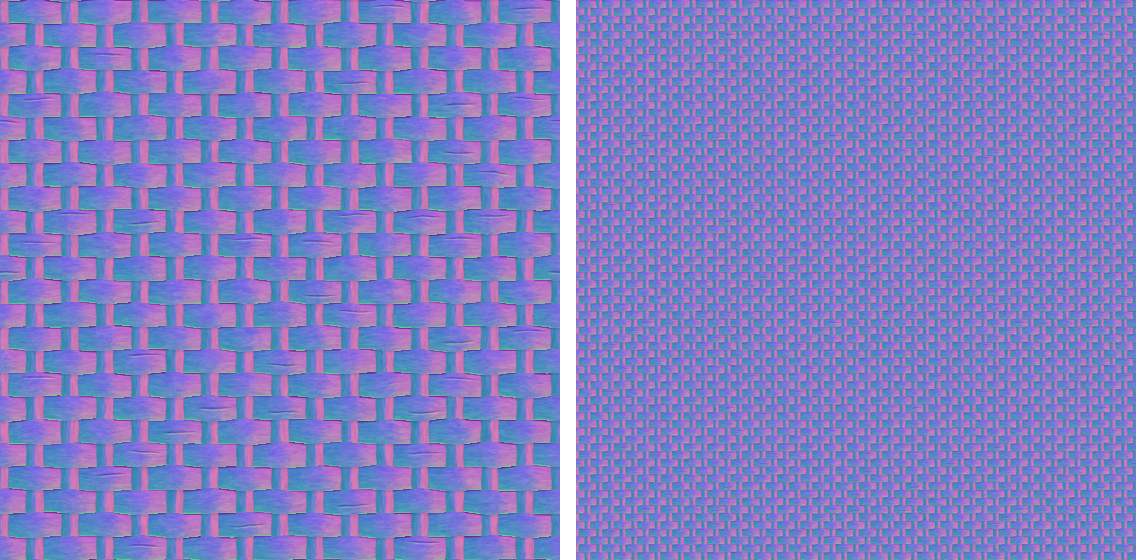
Left: one tile. Right: repeated 3 by 3.
Give the GLSL for this texture map, as a Shadertoy shader.

```glsl
// Normal-map colours of a woven wicker sheet: 24 staggered rows of wide
// horizontal bands, 8 per row, with narrow upright stakes showing between them.
// Fibre grain is local to each piece, and piece ids wrap so the sheet tiles.

const float PI = 3.14159265;
const float COLUMNS = 8.0;
const float ROWS = 24.0;

float hash(vec2 p) {
    vec3 q = fract(p.xyx * vec3(0.1031, 0.1030, 0.0973));
    q += dot(q, q.yzx + 33.33);
    return fract((q.x + q.y) * q.z);
}

float noise(vec2 p) {
    vec2 i = floor(p), f = fract(p);
    f = f * f * (3.0 - 2.0 * f);
    return mix(mix(hash(i), hash(i + vec2(1, 0)), f.x),
               mix(hash(i + vec2(0, 1)), hash(i + vec2(1, 1)), f.x), f.y);
}

// Fibres running along x, in the range -1 to 1
float fibre(vec2 p) {
    p.y += 0.8 * noise(p * vec2(0.6, 0.15));
    return noise(p) + 0.6 * noise(p * vec2(2.3, 1.9) + 17.0)
         + 0.4 * noise(p * vec2(6.0, 1.3) + 41.0) - 1.0;
}

vec3 bandColor(vec2 q, vec2 id) {
    float seed = hash(id + 3.0), tilt = hash(id + 29.0) - 0.5;
    vec2 offset = 90.0 * vec2(seed, hash(id + 11.0));
    vec2 g = vec2(q.x * 5.0, q.y * 13.0 + tilt * q.x * 5.0) + offset;
    float streak = fibre(g);
    float fine = fibre(g * vec2(2.5, 1.1) + 50.0);

    // Arched band: the slope turns from left to right across its length
    float t = q.x + 0.14 * (seed - 0.5) + 0.09 * fine
            + 0.16 * (noise(q * vec2(3.0, 2.0) + offset) - 0.5) + 0.08 * (q.y - 0.5);
    vec3 c = mix(vec3(0.29, 0.54, 0.76), vec3(0.45, 0.48, 0.83), smoothstep(0.08, 0.55, t));
    c = mix(c, vec3(0.73, 0.48, 0.76), smoothstep(0.45, 0.82, t));

    // Violet upper side, teal lower side, and a flat shiny patch on some bands
    c += (q.y - 0.5) * vec3(0.03, -0.13, 0.10);
    vec2 d = (q - vec2(0.53 + 0.2 * tilt, 0.68 + 0.3 * tilt)) / vec2(0.2, 0.34);
    c = mix(c, vec3(0.50, 0.42, 0.91), (0.2 + 0.6 * seed) * exp(-dot(d, d)));

    // Grain and an occasional long scratch
    c += streak * vec3(0.03, 0.075, -0.02) + fine * vec3(0.055, 0.02, 0.03);
    float line = q.y - 0.25 - 0.5 * seed - 0.15 * tilt * q.x - 0.04 * noise(q * 5.0 + offset);
    float scratch = step(0.8, hash(id + 47.0)) * smoothstep(0.2, 0.4, q.x)
                  * smoothstep(0.95, 0.75, q.x);
    c += scratch * vec3(0.02, 0.18, -0.08) * exp(-pow(line / 0.03, 2.0));
    c -= scratch * vec3(0.08, 0.18, 0.12) * exp(-pow((line - 0.06) / 0.03, 2.0));
    return c;
}

vec3 stakeColor(vec2 q, vec2 id) {
    float seed = hash(id + 71.0);
    vec2 g = vec2(q.y * 2.5, q.x * 9.0) + 80.0 * vec2(seed, hash(id + 83.0));
    float streak = fibre(g);
    float t = q.x + 0.06 * streak + 0.08 * (seed - 0.5);
    vec3 c = mix(vec3(0.24, 0.54, 0.70), vec3(0.40, 0.50, 0.80), smoothstep(0.15, 0.48, t));
    c = mix(c, vec3(0.80, 0.47, 0.71), smoothstep(0.46, 0.60, t));
    float ridge = exp(-pow((t - 0.5) / 0.09, 2.0));
    c = mix(c, vec3(0.50, 0.46, 0.90), 0.7 * seed * ridge);
    c += streak * vec3(0.08, 0.04, 0.02);
    // Shade where the stake dives under the rows above and below
    float dive = smoothstep(0.36, 0.5, abs(q.y - 0.5));
    return c + dive * vec3(-0.04, 0.05 * sign(0.5 - q.y), -0.07);
}

void mainImage(out vec4 fragColor, in vec2 fragCoord) {
    vec2 uv = fragCoord / iResolution.xy;
    vec2 px = vec2(COLUMNS, ROWS) / iResolution.xy;

    // Band edges bulge over the stakes and waver slightly over the sheet
    float y = uv.y * ROWS;
    y += 0.035 * cos(PI * y) * cos(2.0 * PI * COLUMNS * uv.x);
    y += 0.03 * sin(2.0 * PI * (3.0 * uv.x + 5.0 * uv.y))
       + 0.02 * sin(2.0 * PI * (11.0 * uv.x - 4.0 * uv.y));
    float row = floor(y), v = fract(y);
    float wrappedRow = mod(row, ROWS);

    // Alternate rows shift by half a repeat
    float x = uv.x * COLUMNS - 0.5 * (1.0 - mod(row, 2.0));
    float p = fract(x);
    vec2 bandId = vec2(mod(floor(x), COLUMNS), wrappedRow);
    float stakeColumn = floor(x + 0.5);
    vec2 stakeId = vec2(mod(stakeColumn, COLUMNS), wrappedRow);
    float s = x - stakeColumn;

    float halfStake = 0.123 + 0.012 * (hash(stakeId + 5.0) - 0.5)
                    + 0.005 * sin(6.0 * v + 9.0 * hash(stakeId));
    float inBand = smoothstep(-px.x, px.x, abs(s) - halfStake);
    vec3 band = bandColor(vec2((p - 0.125) / 0.75, v), bandId);
    vec3 stake = stakeColor(vec2(s / 0.25 + 0.5, v), stakeId);
    vec3 color = mix(stake, band, inBand);

    // Thin seam under each band end: green lower lip, dark magenta upper lip
    float ends = inBand * smoothstep(0.11, 0.15, abs(p - 0.5));
    vec2 endId = bandId + vec2(step(0.5, p) * 13.0, 0.0);
    float lower = 1.0 - smoothstep(0.045 - px.y * 0.5, 0.045 + px.y * 0.5, v);
    float upper = smoothstep(0.95 - px.y * 0.5, 0.95 + px.y * 0.5, v);
    color = mix(color, vec3(0.40, 0.84, 0.52), ends * lower * (0.35 + 0.6 * hash(endId + 19.0)));
    color = mix(color, vec3(0.47, 0.12, 0.57), ends * upper * (0.35 + 0.6 * hash(endId + 37.0)));

    // Narrow crease beside each stake
    float crease = exp(-pow((abs(s) - halfStake) / 0.012, 2.0));
    color -= 0.06 * crease * vec3(0.8, 0.5, 1.0);

    fragColor = vec4(clamp(color, 0.0, 1.0), 1.0);
}
```
